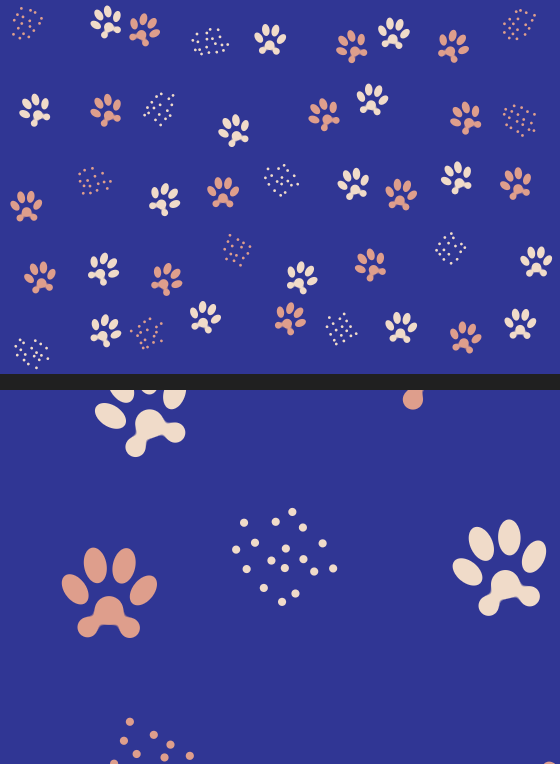
Top, the full canvas; bottom, a detail of the centre.
Give the GLSL for this pattern, as a Shadertoy shader.

```glsl
const vec3 NAVY = vec3(0.19, 0.21, 0.58);
const vec3 CREAM = vec3(0.94, 0.86, 0.79);
const vec3 SALMON = vec3(0.87, 0.62, 0.55);

const float ROWS = 5.0;
const float PAW_SIZE = 0.04;
const float DOT_SPACING = 0.0195;
const float CLUSTER_SHARE = 0.28;

vec2 hash22(vec2 p) {
    vec3 q = fract(p.xyx * vec3(0.1031, 0.1030, 0.0973));
    q += dot(q, q.yzx + 33.33);
    return fract((q.xx + q.yz) * q.zy);
}

vec2 rotate(vec2 p, float angle) {
    float c = cos(angle), s = sin(angle);
    return vec2(c * p.x - s * p.y, s * p.x + c * p.y);
}

float smoothMin(float a, float b, float k) {
    float h = clamp(0.5 + 0.5 * (b - a) / k, 0.0, 1.0);
    return mix(b, a, h) - k * h * (1.0 - h);
}

float ellipse(vec2 p, vec2 radii) {
    float k = length(p / radii);
    float slope = length(p / (radii * radii));
    return (k - 1.0) * max(k, 0.001) / max(slope, 0.001);
}

// Upright paw of about unit radius, mirrored about the vertical axis
float paw(vec2 p) {
    p.x = abs(p.x);
    float innerToe = ellipse(rotate(p - vec2(0.32, 0.63), 0.2), vec2(0.25, 0.40));
    float outerToe = ellipse(rotate(p - vec2(0.76, 0.09), 0.66), vec2(0.24, 0.38));
    float heel = length(p - vec2(0.0, -0.37)) - 0.32;
    float lobe = length(p - vec2(0.47, -0.75)) - 0.225;
    return min(min(innerToe, outerToe), smoothMin(heel, lobe, 0.26));
}

// Jittered dots kept inside an oval, one dot per unit cell
float dotCluster(vec2 p, vec2 seed) {
    vec2 cell = floor(p);
    vec2 center = cell + 0.5 + 0.5 * (hash22(cell + seed) - 0.5);
    float outside = step(2.3, length(center * vec2(0.9, 1.1)));
    return length(p - center) - 0.185 + outside * 2.0;
}

float coverage(float dist, float pixel) {
    return clamp(0.5 - dist / pixel, 0.0, 1.0);
}

void mainImage(out vec4 fragColor, in vec2 fragCoord) {
    float pixel = 1.0 / iResolution.y;
    vec2 uv = fragCoord * pixel;
    float aspect = iResolution.x * pixel;

    // Rows alternate between two column counts to break up the grid
    float row = floor(uv.y * ROWS);
    float columns = round(aspect * 6.0) - mod(row, 2.0);
    vec2 cellSize = vec2(aspect / columns, 1.0 / ROWS);
    vec2 cell = vec2(floor(uv.x / cellSize.x), row);

    // An evenly spread rank picks the motif and its colour
    float rank = fract(cell.x * 0.618034 + cell.y * 0.3);
    bool isCluster = rank < CLUSTER_SHARE;
    bool isCream = isCluster ? rank < 0.14 : rank > 0.612;

    // Random placement that keeps each motif within its cell
    vec2 seed = cell * 17.0 + 5.0;
    float reach = isCluster ? 0.055 : 0.046;
    vec2 jitter = (0.5 * cellSize - reach) * (2.0 * hash22(seed) - 1.0);
    vec2 local = uv - (cell + 0.5) * cellSize - jitter;
    float turn = hash22(seed + 71.0).x - 0.5;

    float dist = isCluster
        ? dotCluster(rotate(local, turn * 2.4) / DOT_SPACING, seed) * DOT_SPACING
        : paw(rotate(local, turn * 1.15) / PAW_SIZE) * PAW_SIZE;

    vec3 ink = isCream ? CREAM : SALMON;
    fragColor = vec4(mix(NAVY, ink, coverage(dist, pixel)), 1.0);
}
```
